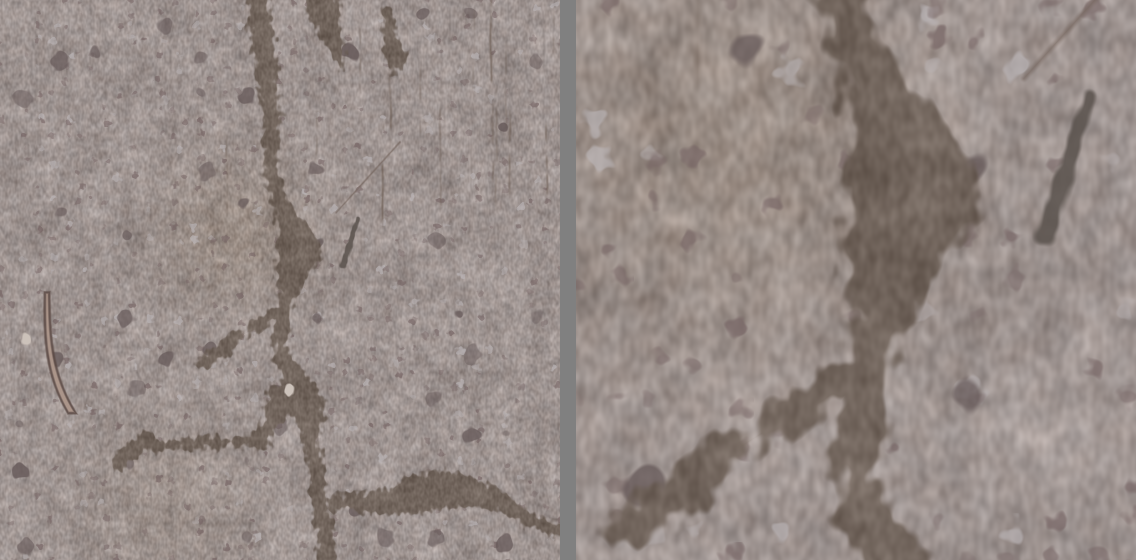
Left, the full canvas; right, a detail of the centre.
Write a Shadertoy shader that draws this texture.

```glsl
vec2 hash2(vec2 p) {
    vec3 q = fract(p.xyx * vec3(.1031, .1030, .0973));
    q += dot(q, q.yzx + 33.33);
    return fract((q.xx + q.yz) * q.zy);
}

float corner(vec2 cell, vec2 offset) {
    float angle = 6.2832 * hash2(cell).x;
    return dot(vec2(cos(angle), sin(angle)), offset);
}

float gradientNoise(vec2 p) {
    vec2 i = floor(p), f = fract(p), u = f * f * f * (f * (f * 6. - 15.) + 10.);
    vec2 e = vec2(1, 0);
    return mix(mix(corner(i, f), corner(i + e, f - e), u.x),
               mix(corner(i + e.yx, f - e.yx), corner(i + 1., f - 1.), u.x), u.y);
}

float bump(float x, float centre, float width) {
    float d = (x - centre) / width;
    return exp(-d * d);
}

float inside(float d, float softness) {
    return 1. - smoothstep(-softness, softness, d);
}

// Distance to a segment whose half width (z) changes from a to b
float taper(vec2 p, vec3 a, vec3 b) {
    vec2 ab = b.xy - a.xy;
    float t = clamp(dot(p - a.xy, ab) / dot(ab, ab), 0., 1.);
    return length(p - a.xy - ab * t) - mix(a.z, b.z, t);
}

// One ragged round blob in some of the cells of a jittered grid
float blobs(vec2 p, float cells, float share, float seed, float ragged) {
    vec2 cell = floor(p * cells);
    vec2 h = hash2(cell + seed), jitter = .3 + .4 * hash2(cell + seed + 57.);
    float d = length(fract(p * cells) - jitter) - mix(.09, .25, h.y);
    d += ragged * gradientNoise(p * cells * 3.5 + seed);
    return inside(d / cells, .0022) * step(h.x, share) * mix(.5, 1., fract(h.y * 7.3));
}

// Damp crack: a wandering trunk, its branches and the loose patches on top
float crackDistance(vec2 p) {
    float centre = .585 - .125 * p.y - .014 * bump(p.y, .70, .06)
                 + .018 * bump(p.y, .57, .05) - .036 * bump(p.y, .39, .08);
    float halfWidth = .014 + .007 * bump(p.y, .95, .12) + .024 * bump(p.y, .55, .055)
                    + .022 * bump(p.y, .29, .045);
    float d = abs(p.x - centre) - halfWidth;

    float ridge = .1 + .025 * bump(p.x, .8, .09) - .045 * smoothstep(.87, 1., p.x);
    float thickness = .013 + .023 * bump(p.x, .77, .09);
    d = min(d, max(abs(p.y - ridge) - thickness, .58 - p.x));

    d = min(d, taper(p, vec3(.505, .447, .012), vec3(.43, .40, .009)));
    d = min(d, taper(p, vec3(.43, .40, .010), vec3(.37, .355, .014)));
    d = min(d, taper(p, vec3(.50, .29, .024), vec3(.472, .219, .011)));
    d = min(d, taper(p, vec3(.472, .215, .011), vec3(.27, .205, .007)));
    d = min(d, taper(p, vec3(.26, .215, .014), vec3(.212, .175, .015)));
    d = min(d, taper(p, vec3(.573, 1., .034), vec3(.608, .88, .004)));
    return min(d, taper(p, vec3(.688, .975, .009), vec3(.71, .89, .019)));
}

// Thin rusty scratches running down the upper right
float scratches(vec2 p) {
    float mask = 0.;
    for (float i = 0.; i < 16.; i++) {
        vec2 h = hash2(vec2(i, 4.7)), k = hash2(vec2(i, 19.3));
        float x = .31 + .68 * sqrt(h.x) + .003 * gradientNoise(vec2(i * 7.1, p.y * 16.));
        float top = .72 + .3 * h.y, span = .07 + .15 * k.x;
        float along = smoothstep(top - span, top - span + .04, p.y) * inside(p.y - top, .015);
        float broken = smoothstep(-.35, .15, gradientNoise(vec2(i * 3.7, p.y * 32.)));
        mask = max(mask, inside(abs(p.x - x) - .0016, .0025) * along * broken * (.4 + .6 * k.y));
    }
    return mask;
}

void mainImage(out vec4 fragColor, in vec2 fragCoord) {
    vec2 p = fragCoord / iResolution.y;
    float rough = gradientNoise(p * 38.), fine = gradientNoise(p * vec2(120, 85));

    // Mottled concrete with warm stains
    float grain = .55 * fine + .5 * gradientNoise(p * vec2(225, 130) + 31.)
                + .5 * rough + .45 * gradientNoise(p * vec2(15, 11) + 8.);
    vec3 color = vec3(.618, .578, .566) + .16 * grain;
    float warm = bump(length(p - vec2(.42, .58)), 0., .13) + .5 * bump(length(p - vec2(.3, .1)), 0., .15);
    color -= warm * vec3(.02, .03, .05);
    color += vec3(.012, 0, -.008) * gradientNoise(p * 60. + 90.);

    // Pale chips, reddish specks and dark pits
    color = mix(color, vec3(.74, .72, .73), .65 * blobs(p, 36., .12, 11., .35));
    color = mix(color, vec3(.46, .39, .39), .7 * blobs(p + .013, 42., .24, 23., .3));
    color = mix(color, vec3(.40, .35, .35), .85 * blobs(p, 15., .17, 41., .16));
    color = mix(color, vec3(.42, .36, .32), .7 * scratches(p));

    // Crack with crumbling edges
    float d = crackDistance(p) + .014 * rough + .010 * fine;
    vec3 damp = vec3(.435, .385, .35) + .11 * grain;
    color = mix(color, damp, .92 * inside(d, .004));

    // Dry stalk, splinter and a slanted hairline
    float t = clamp((.48 - p.y) / .22, 0., 1.);
    float stalk = max(abs(p.x - .084 - .046 * t * t * t) - .006 - .003 * t, abs(p.y - .37) - .11);
    color = mix(color, vec3(.36, .29, .27), .85 * inside(stalk, .002));
    color = mix(color, vec3(.72, .63, .58), .85 * inside(stalk + .0045, .002));
    float splinter = taper(p, vec3(.639, .61, .003), vec3(.613, .527, .006));
    color = mix(color, vec3(.35, .32, .30), .85 * inside(splinter + .003 * fine, .002));
    float hairline = taper(p, vec3(.714, .746, .0015), vec3(.60, .62, .001));
    color = mix(color, vec3(.45, .39, .36), .7 * inside(hairline, .002));

    // Bright pebbles
    float pebble = min(length((p - vec2(.047, .394)) * vec2(1.3, 1)), length((p - vec2(.517, .303)) * vec2(1.3, 1)));
    color = mix(color, vec3(.80, .76, .73), inside(pebble - .011 + .004 * fine, .0025));

    fragColor = vec4(clamp(color, 0., 1.), 1);
}
```
